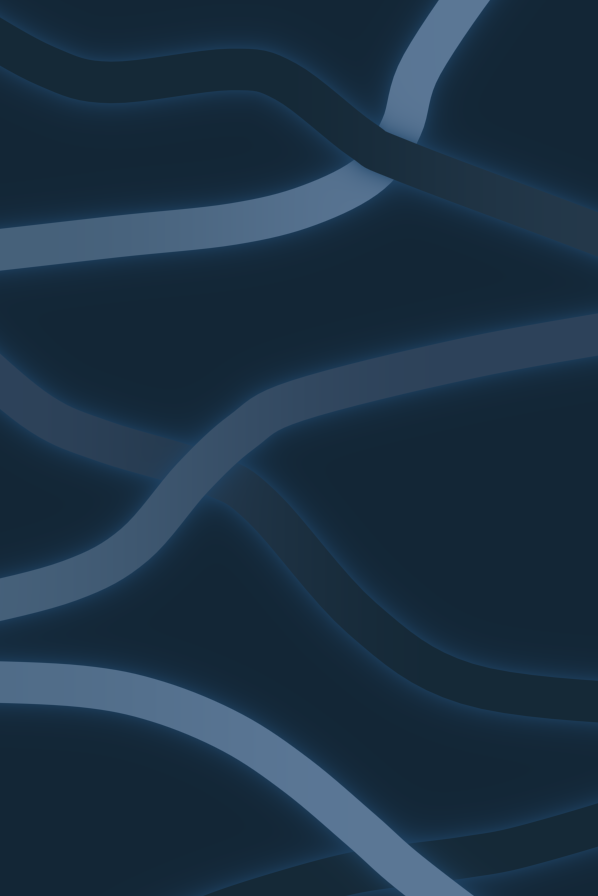
A Shadertoy shader for this background:

```glsl
// Crossing slate-blue ribbons with soft blue halos on a dark navy ground.

// Lengths are fractions of the canvas height.
const float HALF_WIDTH = 0.0232;
const float GLOW_REACH = 0.0115;
const float GLOW_STRENGTH = 0.62;
const int POINTS = 10;
const int STEPS = 8;

const vec3 NAVY = vec3(0.075, 0.150, 0.212);
const vec3 GLOW = vec3(0.125, 0.275, 0.415);
const vec3 INK = vec3(0.083, 0.160, 0.216);
const vec3 DUSK = vec3(0.140, 0.220, 0.290);
const vec3 SLATE = vec3(0.178, 0.260, 0.352);
const vec3 STEEL = vec3(0.275, 0.380, 0.480);
const vec3 MIST = vec3(0.315, 0.425, 0.535);
const vec3 SKY = vec3(0.355, 0.465, 0.585);

// Spline control points; the first and last only set the end tangents.
const vec2[POINTS] FALLING = vec2[POINTS](
    vec2(-0.104, 0.674), vec2(-0.033, 0.604), vec2(0.046, 0.538), vec2(0.117, 0.507),
    vec2(0.234, 0.471), vec2(0.293, 0.434), vec2(0.404, 0.310), vec2(0.521, 0.237),
    vec2(0.716, 0.2135), vec2(0.846, 0.211));
const vec2[POINTS] RISING = vec2[POINTS](
    vec2(-0.143, 0.303), vec2(-0.039, 0.322), vec2(0.078, 0.352), vec2(0.150, 0.392),
    vec2(0.215, 0.467), vec2(0.270, 0.518), vec2(0.332, 0.553), vec2(0.521, 0.600),
    vec2(0.716, 0.635), vec2(0.911, 0.668));
const vec2[POINTS] LOW_DARK = vec2[POINTS](
    vec2(0.078, -0.107), vec2(0.156, -0.057), vec2(0.234, -0.022), vec2(0.3125, 0.004),
    vec2(0.391, 0.025), vec2(0.456, 0.035), vec2(0.521, 0.0435), vec2(0.586, 0.056),
    vec2(0.716, 0.095), vec2(0.833, 0.141));
const vec2[POINTS] LOW_LIGHT = vec2[POINTS](
    vec2(-0.143, 0.238), vec2(-0.039, 0.2395), vec2(0.091, 0.234), vec2(0.176, 0.217),
    vec2(0.260, 0.182), vec2(0.332, 0.134), vec2(0.404, 0.073), vec2(0.456, 0.027),
    vec2(0.547, -0.042), vec2(0.625, -0.094));
const vec2[POINTS] HIGH_LIGHT = vec2[POINTS](
    vec2(-0.156, 0.706), vec2(-0.039, 0.717), vec2(0.130, 0.736), vec2(0.260, 0.750),
    vec2(0.345, 0.771), vec2(0.414, 0.807), vec2(0.448, 0.858), vec2(0.471, 0.928),
    vec2(0.553, 1.046), vec2(0.625, 1.117));
const vec2[POINTS] HIGH_DARK = vec2[POINTS](
    vec2(-0.117, 1.026), vec2(-0.039, 0.977), vec2(0.052, 0.926), vec2(0.124, 0.908),
    vec2(0.257, 0.9225), vec2(0.319, 0.909), vec2(0.404, 0.844), vec2(0.456, 0.818),
    vec2(0.716, 0.719), vec2(0.833, 0.661));

float segmentDistance(vec2 p, vec2 a, vec2 b) {
    vec2 ab = b - a;
    float t = clamp(dot(p - a, ab) / dot(ab, ab), 0.0, 1.0);
    return length(p - a - ab * t);
}

vec2 catmullRom(vec2 a, vec2 b, vec2 c, vec2 d, float t) {
    return b + 0.5 * t * (c - a + t * (2.0 * a - 5.0 * b + 4.0 * c - d
        + t * (3.0 * (b - c) + d - a)));
}

float curveDistance(vec2 p, vec2[POINTS] path) {
    float nearest = 1e3;
    vec2 previous = path[1];
    for (int i = 0; i < POINTS - 3; i++) {
        for (int s = 1; s <= STEPS; s++) {
            vec2 next = catmullRom(path[i], path[i + 1], path[i + 2], path[i + 3],
                                   float(s) / float(STEPS));
            nearest = min(nearest, segmentDistance(p, previous, next));
            previous = next;
        }
    }
    return nearest;
}

// Halo first, then the ribbon body shaded from left to right.
void paintRibbon(inout vec3 color, vec2 p, vec2[POINTS] path,
                 vec3 left, vec3 right, vec2 fade) {
    float d = curveDistance(p, path) - HALF_WIDTH;
    float pixel = 1.0 / iResolution.y;
    float halo = GLOW_STRENGTH * exp(-max(d, 0.0) / GLOW_REACH);
    vec3 body = mix(left, right, smoothstep(fade.x, fade.y, p.x));
    color = mix(color, GLOW, halo);
    color = mix(color, body, 1.0 - smoothstep(-0.75 * pixel, 0.75 * pixel, d));
}

void mainImage(out vec4 fragColor, in vec2 fragCoord) {
    vec2 p = fragCoord / iResolution.y;
    vec3 color = NAVY;

    // Back to front
    paintRibbon(color, p, FALLING, SLATE, INK, vec2(0.0, 0.50));
    paintRibbon(color, p, RISING, STEEL, SLATE, vec2(-0.05, 0.50));
    paintRibbon(color, p, LOW_DARK, INK, INK, vec2(0.0, 0.67));
    paintRibbon(color, p, LOW_LIGHT, MIST, SKY, vec2(0.0, 0.40));
    paintRibbon(color, p, HIGH_LIGHT, STEEL, SKY, vec2(0.05, 0.50));
    paintRibbon(color, p, HIGH_DARK, INK, DUSK, vec2(0.30, 0.67));

    fragColor = vec4(color, 1.0);
}
```
